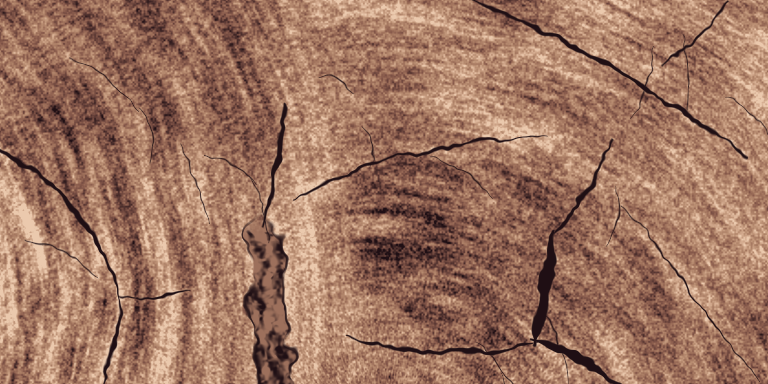
Give the GLSL for this texture, as a Shadertoy shader.

```glsl
// Weathered, sawn end of a log: warm brown grain, curved saw marks and dark branching cracks.

// Wood tones from deep crack to sunlit fibre
const vec3 VOID  = vec3(0.12, 0.06, 0.08);
const vec3 UMBER = vec3(0.41, 0.26, 0.23);
const vec3 CLAY  = vec3(0.54, 0.36, 0.30);
const vec3 TAN   = vec3(0.64, 0.46, 0.37);
const vec3 SAND  = vec3(0.73, 0.56, 0.45);
const vec3 PALE  = vec3(0.83, 0.67, 0.56);
const vec3 CREAM = vec3(0.92, 0.79, 0.68);

// Strength of each layer, in steps of the tone ramp
const float MEAN_TONE = 2.1;
const float GRAIN = 2.4;
const float STREAK = 2.5;
const float BROAD = 2.0;
const float RINGS = 0.28;

// Centres of the curved marks, in canvas heights
const vec2 SAW_CENTRE  = vec2(-0.8, 0.2);
const vec2 ARCH_CENTRE = vec2(1.0, -0.3);
const vec2 RING_CENTRE = vec2(-0.1, 0.5);

// Main cracks: start and end, then bow and half width
const int CRACK_COUNT = 12;
const int HAIR_COUNT = 16;
const vec4 CRACKS[CRACK_COUNT] = vec4[CRACK_COUNT](
    vec4(1.20, 1.01, 1.95, 0.58), vec4(-0.02, 0.62, 0.31, 0.22),
    vec4(0.31, 0.22, 0.27, -0.02), vec4(0.31, 0.22, 0.50, 0.24),
    vec4(0.74, 0.74, 0.69, 0.42), vec4(0.77, 0.49, 1.42, 0.64),
    vec4(1.59, 0.63, 1.44, 0.39), vec4(1.44, 0.40, 1.39, 0.10),
    vec4(0.90, 0.12, 1.40, 0.11), vec4(1.38, 0.12, 1.63, -0.02),
    vec4(1.61, 0.47, 1.98, 0.00), vec4(1.90, 1.01, 1.73, 0.82));
const vec2 CRACK_SHAPE[CRACK_COUNT] = vec2[CRACK_COUNT](
    vec2(0.03, 0.0065), vec2(0.06, 0.0075), vec2(0.01, 0.006), vec2(-0.01, 0.004),
    vec2(0.01, 0.007), vec2(0.04, 0.0042), vec2(0.01, 0.006), vec2(0.01, 0.015),
    vec2(-0.03, 0.006), vec2(0.02, 0.011), vec2(0.01, 0.0022), vec2(0.01, 0.004));

float hash(vec2 p) {
    vec3 h = fract(p.xyx * 0.1031);
    h += dot(h, h.yzx + 33.33);
    return fract((h.x + h.y) * h.z);
}

float noise(vec2 p) {
    vec2 i = floor(p), f = fract(p);
    f = f * f * (3.0 - 2.0 * f);
    return mix(mix(hash(i), hash(i + vec2(1, 0)), f.x),
               mix(hash(i + vec2(0, 1)), hash(i + 1.0), f.x), f.y);
}

vec2 polar(vec2 p, vec2 centre) {
    vec2 d = p - centre;
    return vec2(length(d), atan(d.y, d.x)) + 9.0;
}

// Marks drawn out along circles, centred on zero
float streaks(vec2 ra) {
    return noise(ra * vec2(24, 5)) + noise(ra * vec2(65, 8))
         + 0.6 * noise(ra * vec2(140, 16)) - 1.3;
}

// Signed distance to a bowed, tapering crack
float crack(vec2 p, vec4 ends, float bow, float width) {
    vec2 along = ends.zw - ends.xy, d = p - ends.xy;
    float len = length(along);
    vec2 dir = along / len;
    float t = dot(d, dir) / len, s = clamp(t, 0.0, 1.0), arch = 4.0 * s * (1.0 - s);
    float side = dot(d, vec2(-dir.y, dir.x)) - bow * arch;
    return length(vec2(side, (t - s) * len)) - width * mix(0.35, 1.0, arch);
}

vec3 woodRamp(float t) {
    vec3 c = mix(VOID, UMBER, clamp((t + 2.0) / 2.0, 0.0, 1.0));
    c = mix(c, CLAY, clamp(t, 0.0, 1.0));
    c = mix(c, TAN, clamp(t - 1.0, 0.0, 1.0));
    c = mix(c, SAND, clamp(t - 2.0, 0.0, 1.0));
    c = mix(c, PALE, clamp(t - 3.0, 0.0, 1.0));
    return mix(c, CREAM, clamp(t - 4.0, 0.0, 1.0));
}

void mainImage(out vec4 fragColor, in vec2 fragCoord) {
    vec2 p = fragCoord / iResolution.y;
    float px = 1.0 / iResolution.y;
    vec2 bend = vec2(noise(p * 4.0), noise(p * 4.0 + 37.0)) - 0.5;
    vec2 jag = vec2(noise(p * 22.0 + 5.0), noise(p * 22.0 + 71.0)) - 0.5
             + 0.5 * vec2(noise(p * 60.0), noise(p * 60.0 + 19.0)) - 0.25;

    // Saw marks on the left give way to arching fibres on the right
    vec2 w = p + 0.03 * bend;
    vec2 arch = polar(w, ARCH_CENTRE);
    float right = smoothstep(0.75, 1.15, p.x + 0.4 * bend.x);
    float marks = mix(streaks(polar(w, SAW_CENTRE)), streaks(arch), right);
    float patches = 0.55 + 0.9 * noise(p * 3.0 + 11.0);
    float grain = noise(arch * vec2(120, 95)) + noise(p * 210.0) - 1.0;
    float broad = noise(p * 2.5 + 3.0) + noise(p * 6.0 + 50.0) - 1.0;
    float rings = sin(130.0 * length(w - RING_CENTRE)) * (1.0 - smoothstep(0.3, 0.8, p.x));
    float tone = MEAN_TONE + GRAIN * grain + STREAK * marks * patches + BROAD * broad + RINGS * rings;

    // Dark heart and arch, pale wood beside the split
    vec2 heart = (w - vec2(1.0, 0.32)) * mat2(0.95, 0.3, -0.3, 0.95) / vec2(0.13, 0.24);
    tone -= 1.1 * exp(-dot(heart, heart));
    tone -= 0.9 * exp(-pow((arch.x - 9.88) / 0.06, 2.0)) * smoothstep(1.0, 1.2, p.x);
    tone += 1.5 * exp(-pow((w.x - 0.76) / 0.07, 2.0)) * (1.0 - smoothstep(0.4, 0.7, p.y));

    // Nearest crack, large or hair-thin
    vec2 q = p + 0.014 * jag + 0.02 * bend;
    float ragged = 0.6 + 0.8 * noise(p * 28.0 + 7.0);
    float d = 1.0;
    for (int i = 0; i < CRACK_COUNT; i++)
        d = min(d, crack(q, CRACKS[i], CRACK_SHAPE[i].x, CRACK_SHAPE[i].y * ragged));
    for (int i = 0; i < HAIR_COUNT; i++) {
        float k = float(i) + 1.0;
        vec2 start = vec2(2.0 * fract(k * 0.618), hash(vec2(k, 4)));
        float turn = -0.4 - 1.5 * hash(vec2(k, 9));
        vec2 reach = (0.08 + 0.14 * hash(vec2(k, 15))) * vec2(cos(turn), sin(turn));
        d = min(d, crack(q, vec4(start, start + reach), 0.015, 0.0014 * ragged));
    }
    tone += 0.5 * exp(-max(d, 0.0) / 0.008);
    vec3 col = woodRamp(tone);

    // Wide split filled with torn bark
    float open = 1.0 - smoothstep(0.38, 0.46, p.y);
    float gap = abs(q.x - mix(0.715, 0.685, p.y / 0.44)) - 0.042 * open * ragged;
    float fibre = noise(q * vec2(70, 26)) + 0.5 * noise(q * 120.0);
    vec3 bark = mix(VOID, mix(CLAY, SAND, 0.4), smoothstep(0.25, 0.95, fibre));
    col = mix(col, bark, open * (1.0 - smoothstep(-px, px, gap)));
    float rim = 1.0 - smoothstep(0.001, 0.004 + px, abs(gap));
    col = mix(col, VOID, 0.85 * open * rim * smoothstep(0.25, 0.6, noise(p * 17.0)));

    col = mix(col, VOID, 1.0 - smoothstep(-px, px, d));
    fragColor = vec4(col, 1.0);
}
```
